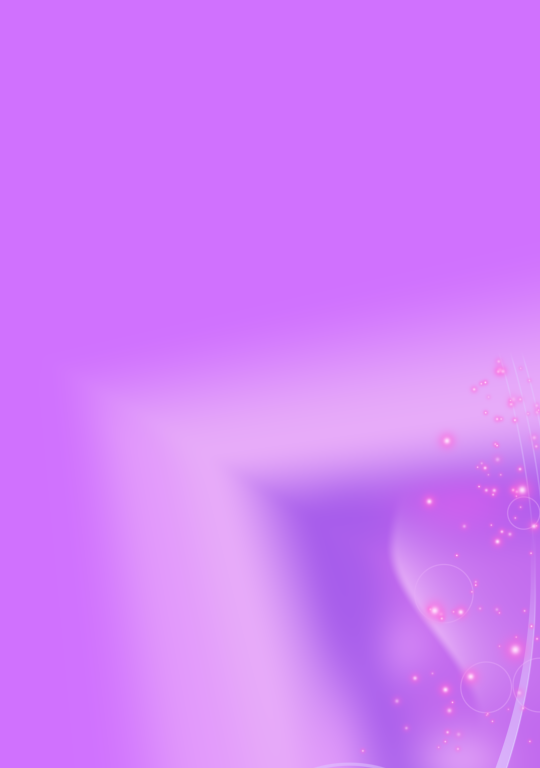
Reproduce this background procedurally as a Shadertoy shader.

```glsl
const vec3 ORCHID = vec3(0.815, 0.445, 0.995);
const vec3 PINK = vec3(0.895, 0.610, 0.985);
const vec3 PALE = vec3(0.905, 0.670, 0.975);
const vec3 VIOLET = vec3(0.655, 0.365, 0.920);
const vec3 PURPLE = vec3(0.755, 0.410, 0.930);
const vec3 MAGENTA = vec3(0.815, 0.370, 0.935);
const vec3 ICE = vec3(0.880, 0.800, 1.000);
const vec3 SPARK = vec3(1.000, 0.400, 0.860);

float hash(float n) {
    return fract(sin(n * 127.1 + 3.7) * 4375.85);
}

float blob(vec2 p, vec2 center, vec2 size) {
    vec2 q = (p - center) / size;
    return exp(-dot(q, q));
}

float softMin(float a, float b, float k) {
    float h = max(k - abs(a - b), 0.0) / k;
    return min(a, b) - h * h * k * 0.25;
}

float stroke(float dist, float halfWidth, float pixel) {
    return 1.0 - smoothstep(halfWidth - pixel, halfWidth + pixel, abs(dist));
}

float ring(vec2 p, vec2 center, float radius, float pixel) {
    return stroke(length(p - center) - radius, 0.0008, pixel);
}

// Depth into the folded frame: 0 at the outer rim, 1 at the inner rim
vec2 frameDepth(vec2 p) {
    float topOuter = 0.538 + 0.23 * (p.x - 0.052);
    float topInner = 0.378 + 0.13 * (p.x - 0.319);
    float leftOuter = 0.052 + 0.10 * (0.538 - p.y);
    float leftInner = 0.319 + 0.29 * (0.378 - p.y);
    float top = (topOuter - p.y) / (topOuter - topInner);
    float left = (p.x - leftOuter) / (leftInner - leftOuter);
    return vec2(softMin(top, left, 0.06), smoothstep(-0.1, 0.3, top - left));
}

vec3 frameColor(vec2 p) {
    vec2 fold = frameDepth(p);
    float d = fold.x;
    vec3 col = mix(ORCHID, PALE, smoothstep(0.0, 0.82, d));
    col = mix(col, PINK, 0.6 * fold.y * exp(-pow((d - 0.5) / 0.2, 2.0)));
    col = mix(col, VIOLET, smoothstep(0.82, 1.32, d));
    return mix(col, PURPLE, smoothstep(1.28, 1.65, d));
}

// Soft patches of colour inside the frame
vec3 innerGlow(vec3 col, vec2 p) {
    float inside = smoothstep(0.95, 1.3, frameDepth(p).x);
    col = mix(col, MAGENTA, 0.85 * inside * blob(p, vec2(0.60, 0.345), vec2(0.085, 0.05)));
    col = mix(col, VIOLET, 0.7 * inside * blob(p, vec2(0.452, 0.235), vec2(0.04, 0.12)));
    col = mix(col, PINK, 0.5 * blob(p, vec2(0.53, 0.155), vec2(0.04, 0.05)));
    col = mix(col, PINK, 0.65 * blob(p, vec2(0.43, 0.0), vec2(0.05, 0.10)));
    col = mix(col, PURPLE, 0.6 * blob(p, vec2(0.57, 0.08), vec2(0.05, 0.05)));
    return mix(col, PALE, 0.7 * blob(p, vec2(0.60, 0.01), vec2(0.06, 0.045)));
}

// Curved veil with a crisp left edge
float veil(vec2 p) {
    float lift = max(p.y - 0.28, 0.0);
    float edge = 0.505 + 0.115 * (1.0 - smoothstep(0.06, 0.29, p.y)) + 2.0 * lift * lift;
    float e = p.x - edge;
    float span = smoothstep(0.03, 0.19, p.y) * (1.0 - smoothstep(0.23, 0.37, p.y));
    return span * smoothstep(-0.004, 0.014, e) * exp(-max(e, 0.0) / 0.065);
}

// Thin rays above and a widening ribbon below
float ribbons(vec2 p, float pixel) {
    float light = 0.0;
    float rise = max(p.y - 0.22, 0.0);
    float rayFade = smoothstep(0.26, 0.42, p.y) * (1.0 - smoothstep(0.52, 0.545, p.y));
    for (int i = 0; i < 3; i++) {
        float offset = 0.015 * float(i);
        float ray = 0.697 + offset - 0.46 * rise * rise;
        light += 0.38 * rayFade * stroke(p.x - ray, 0.001, pixel);
    }
    float fall = max(0.24 - p.y, 0.0);
    float center = 0.694 - 0.72 * fall * fall;
    float width = 0.003 + 0.018 * fall;
    float body = stroke(p.x - center, width, pixel) * (0.4 + 0.25 * smoothstep(0.2, 0.0, p.y));
    body += 0.35 * stroke(p.x - center - width, 0.001, pixel);
    light += body * (1.0 - smoothstep(0.15, 0.32, p.y));
    float arch = length((p - vec2(0.455, -0.035)) * vec2(0.5, 1.0)) - 0.04;
    return light + 0.5 * stroke(arch, 0.002, pixel);
}

vec3 addSpark(vec3 col, vec2 p, vec2 center, float radius, float power) {
    float d = length(p - center) / radius;
    col = mix(col, SPARK, 0.75 * power * exp(-d * d * 0.22));
    return mix(col, vec3(1.0, 0.9, 1.0), power * exp(-d * d * 1.6));
}

vec3 sparkles(vec3 col, vec2 p) {
    for (int i = 0; i < 85; i++) {
        float n = float(i);
        float t = hash(n + 0.3);
        float spread = mix(0.09, 0.24, t * t);
        vec2 center = vec2(0.705 - spread * hash(n + 41.7), mix(0.53, 0.015, t));
        float radius = mix(0.0014, 0.0036, pow(hash(n + 87.1), 3.0));
        col = addSpark(col, p, center, radius, mix(0.35, 0.9, hash(n + 131.9)));
    }
    // Larger lights: position and radius
    vec3 lights[8] = vec3[8](
        vec3(0.582, 0.426, 0.005), vec3(0.680, 0.362, 0.006),
        vec3(0.559, 0.347, 0.004), vec3(0.566, 0.205, 0.006),
        vec3(0.600, 0.203, 0.004), vec3(0.671, 0.154, 0.007),
        vec3(0.613, 0.119, 0.005), vec3(0.580, 0.102, 0.004));
    for (int i = 0; i < 8; i++) col = addSpark(col, p, lights[i].xy, lights[i].z, 0.9);
    return col;
}

void mainImage(out vec4 fragColor, in vec2 fragCoord) {
    vec2 p = fragCoord / iResolution.y;
    float pixel = 0.8 / iResolution.y;
    vec3 col = innerGlow(frameColor(p), p);
    col = mix(col, vec3(0.94, 0.76, 0.98), 0.85 * veil(p));
    float rings = ring(p, vec2(0.578, 0.227), 0.038, pixel) + ring(p, vec2(0.633, 0.105), 0.033, pixel);
    rings += ring(p, vec2(0.682, 0.332), 0.021, pixel) + ring(p, vec2(0.703, 0.108), 0.035, pixel);
    col = mix(col, PALE, 0.45 * min(rings, 1.0));
    col = mix(col, ICE, clamp(ribbons(p, pixel), 0.0, 0.9));
    fragColor = vec4(sparkles(col, p), 1.0);
}
```
